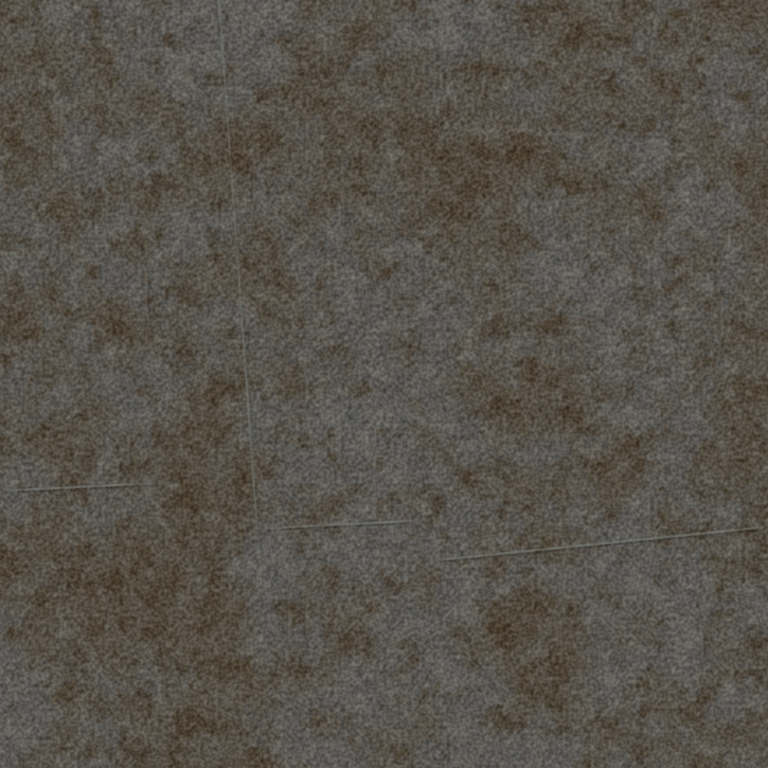
Write a WebGL 1 fragment shader that draws this texture.

```glsl
precision highp float;
// Weathered stone slabs: grey-brown ground with ragged rust mottling and
// fine matte grain, crossed by thin pale joints that fade in and out.
// Layers of gradient noise give stains and grain; joints are line distances.

uniform vec2 u_resolution;

const vec3 COOL_GREY  = vec3(0.345, 0.342, 0.332);
const vec3 WARM_GREY  = vec3(0.342, 0.313, 0.268);
const vec3 PALE_STONE = vec3(0.405, 0.398, 0.372);
const vec3 RUST       = vec3(0.268, 0.224, 0.165);
const vec3 JOINT_PALE = vec3(0.450, 0.465, 0.440);

const float TONE_SCALE   = 3.5;    // broad drifts of warmth
const float CLOUD_SCALE  = 13.0;   // mid-size patches of warmth
const float STAIN_SCALE  = 27.0;   // rust blotches across the canvas
const float PALE_SCALE   = 32.0;   // pale flecks across the canvas
const float GRAIN_SCALE  = 115.0;  // fine surface grain
const float GRAIN_AMOUNT = 0.155;
const float STAIN_AMOUNT = 0.85;
const float JOINT_WIDTH  = 0.0012;

vec2 hashGradient(vec2 cell) {
  vec3 q = fract(cell.xyx * vec3(0.1031, 0.1030, 0.0973));
  q += dot(q, q.yzx + 33.33);
  float angle = 6.28318 * fract((q.x + q.y) * q.z);
  return vec2(cos(angle), sin(angle));
}

float gradientNoise(vec2 p) {
  vec2 i = floor(p);
  vec2 f = p - i;
  vec2 u = f * f * f * (f * (f * 6.0 - 15.0) + 10.0);
  vec2 e = vec2(1.0, 0.0);
  float a = dot(hashGradient(i), f);
  float b = dot(hashGradient(i + e.xy), f - e.xy);
  float c = dot(hashGradient(i + e.yx), f - e.yx);
  float d = dot(hashGradient(i + e.xx), f - e.xx);
  return mix(mix(a, b, u.x), mix(c, d, u.x), u.y);
}

float fbm(vec2 p) {
  float sum = 0.0;
  float amplitude = 0.62;
  for (int octave = 0; octave < 4; octave++) {
    sum += amplitude * gradientNoise(p);
    p = mat2(1.6, 1.2, -1.2, 1.6) * p + 17.3;
    amplitude *= 0.65;
  }
  return sum;
}

// Soft line of the joint width at a given distance.
float line(float dist, float pixel) {
  return 1.0 - smoothstep(JOINT_WIDTH * 0.4, JOINT_WIDTH + pixel, abs(dist));
}

// Three staggered, slightly rising joints of growing length.
float levelJoints(vec2 p, float pixel) {
  float cover = 0.0;
  for (int n = 0; n < 3; n++) {
    float k = float(n);
    float bend = k * (k - 1.0);
    vec2 middle = vec2(0.10 + 0.34 * k, 0.366 - 0.049 * k + 0.012 * bend);
    float halfLength = 0.105 + 0.06 * bend;
    vec2 d = p - middle;
    float ends = 1.0 - smoothstep(halfLength - 0.03, halfLength, abs(d.x));
    cover = max(cover, ends * line(d.y - d.x * (0.05 + 0.025 * bend), pixel));
  }
  return cover;
}

// Leaning upright joint, nearly lost below the level ones.
float uprightJoint(vec2 p, float pixel) {
  float middle = 0.285 + 0.072 * (1.0 - p.y);
  float strength = mix(0.12, 0.55, smoothstep(0.28, 0.36, p.y));
  return strength * line(p.x - middle, pixel);
}

void main() {
  float side = min(u_resolution.x, u_resolution.y);
  vec2 p = gl_FragCoord.xy / side;
  float pixel = 1.0 / side;

  // Broad tone of the ground
  float drift = fbm(p * TONE_SCALE + 3.7);
  float cloud = fbm(p * CLOUD_SCALE + 41.0);
  float warmth = smoothstep(-0.40, 0.40, drift + 0.8 * cloud);
  vec3 color = mix(COOL_GREY, WARM_GREY, warmth);

  // Pale flecks
  float fleck = fbm(p * PALE_SCALE + 71.0) - 0.4 * drift - 0.3 * cloud;
  color = mix(color, PALE_STONE, 0.8 * smoothstep(-0.10, 0.50, fleck));

  // Small ragged rust spots, loosely gathered into clusters
  float stain = fbm(p * STAIN_SCALE + 9.0) + 0.45 * fbm(p * 70.0 + 23.0);
  float rust = smoothstep(-0.12, 0.68, stain + 0.35 * drift + 0.30 * cloud);
  color = mix(color, RUST, STAIN_AMOUNT * rust);

  // Fine grain, a little stretched along a slanting direction
  vec2 slant = mat2(0.8, -0.6, 0.6, 0.8) * p;
  float grain = 0.50 * gradientNoise(slant * vec2(1.0, 1.35) * GRAIN_SCALE)
              + 0.75 * gradientNoise(p * GRAIN_SCALE * 1.9 + 5.0);
  color += GRAIN_AMOUNT * grain * vec3(1.0, 0.98, 0.95);

  // Joints, worn unevenly, each with a faint shadow beneath
  float wear = 0.75 + 0.7 * gradientNoise(p * 30.0 + 60.0);
  float shadow = levelJoints(p + vec2(0.0, 0.003), pixel);
  float joint = max(0.8 * levelJoints(p, pixel), uprightJoint(p, pixel));
  color *= 1.0 - 0.15 * shadow;
  color = mix(color, JOINT_PALE, clamp(joint * wear, 0.0, 1.0));

  gl_FragColor = vec4(color, 1.0);
}
```
